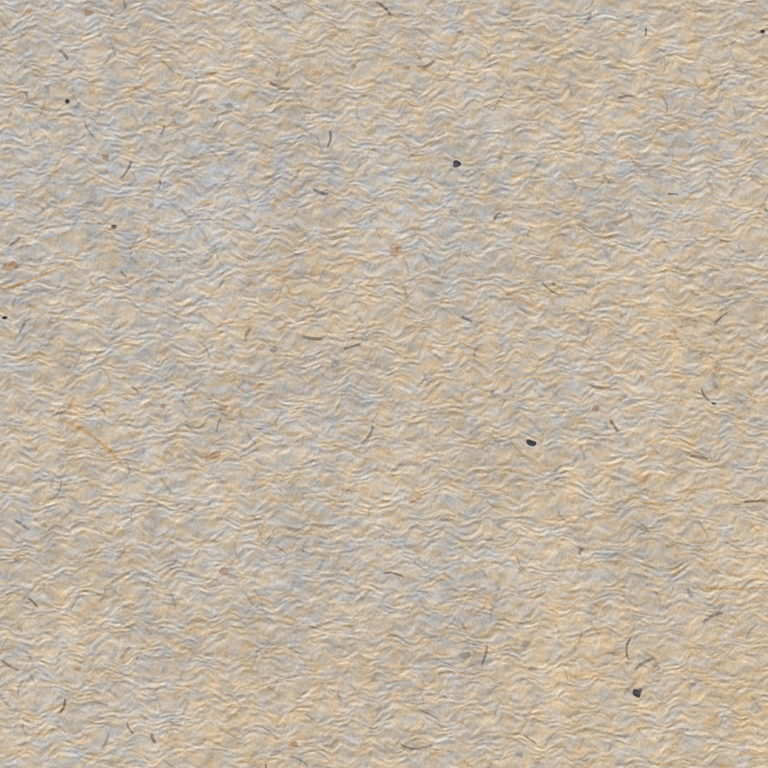
Write a Shadertoy shader that draws this texture.

```glsl
const vec3 PAPER      = vec3(0.763, 0.715, 0.651);
const vec3 WARM_SHIFT = vec3(0.075, 0.010, -0.085);
const vec3 OCHRE      = vec3(0.74, 0.58, 0.40);
const vec3 STRAW      = vec3(0.86, 0.73, 0.55);
const vec3 BROWN      = vec3(0.43, 0.33, 0.25);
const vec3 SLATE      = vec3(0.50, 0.51, 0.53);
const vec3 CREAM      = vec3(0.90, 0.85, 0.77);
const vec3 INK        = vec3(0.13, 0.14, 0.18);
const vec3 RUST       = vec3(0.62, 0.45, 0.32);

const vec2  LIGHT_STEP   = vec2(-0.0008, 0.0024);
const float RELIEF_GAIN  = 0.152;
const float MOTTLE_GAIN  = 0.075;
const float GRAIN_GAIN   = 0.055;
const float FIBRE_WANDER = 0.014;

vec3 hash3(vec2 cell, int seed) {
    uvec3 v = uvec3(ivec3(ivec2(cell), seed)) * 1664525u + 1013904223u;
    v.x += v.y * v.z; v.y += v.z * v.x; v.z += v.x * v.y;
    v ^= v >> 16u;
    v.x += v.y * v.z; v.y += v.z * v.x; v.z += v.x * v.y;
    return vec3(v >> 8u) / 16777216.0;
}

float cornerSlope(vec2 cell, vec2 offset, int seed) {
    float angle = 6.2832 * hash3(cell, seed).x;
    return dot(vec2(cos(angle), sin(angle)), offset);
}

float gradientNoise(vec2 p, int seed) {
    vec2 i = floor(p), f = p - i;
    vec2 u = f * f * f * (f * (f * 6.0 - 15.0) + 10.0);
    vec2 e = vec2(1.0, 0.0);
    float low  = mix(cornerSlope(i, f, seed), cornerSlope(i + e.xy, f - e.xy, seed), u.x);
    float high = mix(cornerSlope(i + e.yx, f - e.yx, seed), cornerSlope(i + e.xx, f - e.xx, seed), u.x);
    return mix(low, high, u.y);
}

// Pressed pulp: wandering ridges, lumps and fine tooth
float pulpHeight(vec2 p) {
    vec2 q = p + FIBRE_WANDER * vec2(0.5 * gradientNoise(p * 38.0, 1), gradientNoise(p * 32.0, 2));
    float ridges = -1.2 * abs(gradientNoise(q * vec2(42.0, 82.0), 3));
    float lumps  = gradientNoise(q * vec2(85.0, 150.0), 4);
    float tooth  = 0.4 * gradientNoise(q * vec2(180.0, 250.0), 5);
    return ridges + lumps + tooth;
}

// Curved strands scattered one per grid cell; reach is the half length in cells
vec3 addFibres(vec3 color, vec2 p, float cells, float share, vec2 reach, float width,
               float tilt, vec3 tintA, vec3 tintB, float opacity, int seed) {
    vec2 home = floor(p * cells);
    float blur = max(0.7 * width, 1.0 / iResolution.y);
    for (int y = -1; y <= 1; y++)
    for (int x = -1; x <= 1; x++) {
        vec2 cell = home + vec2(x, y);
        vec3 place = hash3(cell, seed), shape = hash3(cell, seed + 1), look = hash3(cell, seed + 2);
        if (place.z > share) continue;
        float angle = (shape.x - 0.5) * tilt;
        vec2 axis = vec2(cos(angle), sin(angle));
        vec2 d = p - (cell + place.xy) / cells;
        d = vec2(dot(d, axis), dot(d, vec2(-axis.y, axis.x)));
        float halfLength = mix(reach.x, reach.y, shape.y) / cells;
        float along = d.x / halfLength;
        float bend = (shape.z - 0.5) * 0.7 * halfLength * (along * along - 0.3);
        float thick = width * (0.6 + 0.7 * look.z);
        float mask = 1.0 - smoothstep(thick - 0.5 * blur, thick + blur, abs(d.y - bend));
        mask *= 1.0 - smoothstep(0.6, 1.0, abs(along));
        color = mix(color, mix(tintA, tintB, look.x), mask * opacity * (0.4 + 0.6 * look.y));
    }
    return color;
}

// Ragged flecks, one per grid cell
vec3 addFlecks(vec3 color, vec2 p, float cells, float share, vec2 radii, vec3 tint, float opacity, int seed) {
    vec2 home = floor(p * cells);
    float ragged = gradientNoise(p * 110.0, seed + 2);
    for (int y = -1; y <= 1; y++)
    for (int x = -1; x <= 1; x++) {
        vec2 cell = home + vec2(x, y);
        vec3 place = hash3(cell, seed), shape = hash3(cell, seed + 1);
        if (place.z > share) continue;
        vec2 d = p - (cell + place.xy) / cells;
        d.y *= mix(0.8, 1.7, shape.x);
        float radius = mix(radii.x, radii.y, shape.y * shape.y);
        float edge = length(d) - radius * (1.0 + 0.9 * ragged);
        float soft = max(0.25 * radius, 1.0 / iResolution.y);
        color = mix(color, tint, opacity * (0.5 + 0.5 * shape.z) * (1.0 - smoothstep(-soft, soft, edge)));
    }
    return color;
}

void mainImage(out vec4 fragColor, in vec2 fragCoord) {
    vec2 p = fragCoord / iResolution.y;

    // Uneven pulp colour, cooler at the top and warmer at the right
    float mottle = gradientNoise(p * vec2(38.0, 60.0), 10) + 0.6 * gradientNoise(p * 9.0, 11);
    float warmth = gradientNoise(p * vec2(45.0, 70.0), 12) + 0.5 * gradientNoise(p * 6.0, 13);
    warmth += 0.3 * (p.x - p.y);
    vec3 color = PAPER + MOTTLE_GAIN * mottle + WARM_SHIFT * warmth;

    // Scattered strands, from faint and common to dark and rare
    color = addFibres(color, p, 30.0, 0.8, vec2(0.2, 0.5), 0.0013, 2.6, SLATE, BROWN, 0.32, 20);
    color = addFibres(color, p, 27.0, 0.8, vec2(0.2, 0.5), 0.0013, 2.4, OCHRE, STRAW, 0.6, 30);
    color = addFibres(color, p, 32.0, 0.8, vec2(0.2, 0.6), 0.0010, 1.6, CREAM, STRAW, 0.6, 40);
    color = addFibres(color, p, 11.0, 0.6, vec2(0.06, 0.2), 0.0014, 3.1, BROWN, SLATE * 0.7, 0.65, 50);
    color = addFibres(color, p, 5.0, 0.4, vec2(0.12, 0.3), 0.0015, 1.8, OCHRE, STRAW, 0.75, 60);

    // Rust patches and ink specks
    color = addFlecks(color, p, 7.0, 0.35, vec2(0.004, 0.011), RUST, 0.6, 70);
    color = addFlecks(color, p, 8.0, 0.3, vec2(0.003, 0.009), SLATE * 0.85, 0.5, 80);
    color = addFlecks(color, p, 5.0, 0.4, vec2(0.002, 0.006), INK, 0.95, 90);

    // Raking light from above and fine grain
    float relief = pulpHeight(p) - pulpHeight(p + LIGHT_STEP);
    color += RELIEF_GAIN * relief + GRAIN_GAIN * gradientNoise(p * 270.0, 14);
    fragColor = vec4(clamp(color, 0.0, 1.0), 1.0);
}
```
